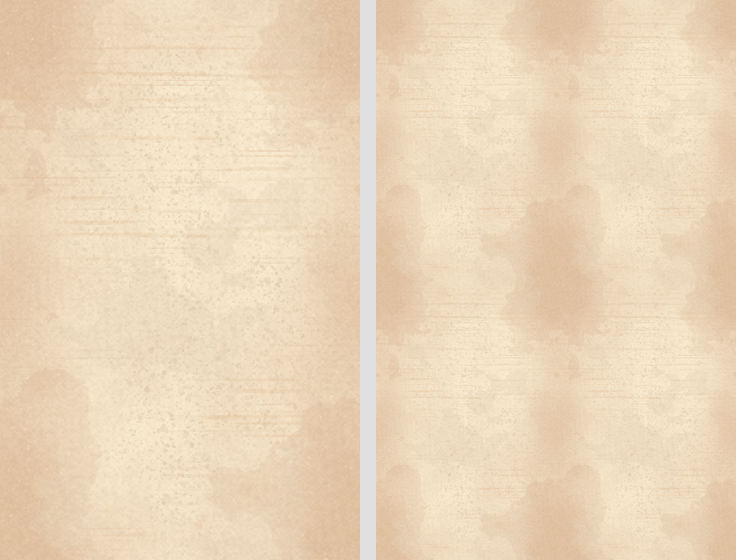
Left, the tile; right, the same tile 2 across and 2 down.
Give the GLSL for this texture, as a WebGL 1 fragment shader.

```glsl
precision highp float;
// Aged parchment: pale centre, browned borders and ragged stains with crisp rims.
// Wrapping value noise shapes the stains; jittered cells scatter the speckles,
// and stretched noise draws faint horizontal scratches. Everything tiles.

uniform vec2 u_resolution;

#define PAPER vec3(0.968, 0.908, 0.802)
#define BROWNED vec3(0.882, 0.764, 0.640)
#define SPOT_COLOR vec3(0.862, 0.765, 0.645)
#define GREY_WASH vec3(0.900, 0.826, 0.722)
#define SCRATCH_COLOR vec3(0.880, 0.752, 0.600)
#define SIDE_BROWNING 0.58
#define END_BROWNING 0.32
#define STAIN_STRENGTH 0.25
#define STAIN_LEVEL 0.36
#define SPOT_STRENGTH 0.66
#define SCRATCH_STRENGTH 0.50
#define GRAIN 0.034

const float TAU = 6.28319;

// Sine hash of a cell wrapped to the given number of cells
float hash(vec2 cell, vec2 cells, float seed) {
  cell = floor(mod(cell + 0.5, cells));
  return fract(sin(dot(cell, vec2(127.1, 311.7)) + seed * 74.7) * 43758.545);
}

float noise(vec2 uv, vec2 cells, float seed) {
  vec2 p = uv * cells;
  vec2 i = floor(p);
  vec2 f = fract(p);
  f = f * f * (3.0 - 2.0 * f);
  float low = mix(hash(i, cells, seed), hash(i + vec2(1.0, 0.0), cells, seed), f.x);
  float high = mix(hash(i + vec2(0.0, 1.0), cells, seed), hash(i + 1.0, cells, seed), f.x);
  return mix(low, high, f.y);
}

float fbm(vec2 uv, vec2 cells, float seed) {
  float sum = 0.0;
  float weight = 0.5;
  float total = 0.0;
  for (int octave = 0; octave < 5; octave++) {
    sum += weight * noise(uv, cells, seed);
    total += weight;
    cells *= 2.0;
    weight *= 0.56;
    seed += 1.7;
  }
  return sum / total;
}

// Scattered round spots: one candidate per cell, most of them small
float spots(vec2 uv, vec2 cells, float maxRadius, float share, float seed) {
  vec2 p = uv * cells;
  vec2 home = floor(p);
  float soft = max(cells.y / u_resolution.y, 0.02) * 0.5;
  float cover = 0.0;
  for (int y = -1; y <= 1; y++) {
    for (int x = -1; x <= 1; x++) {
      vec2 cell = home + vec2(float(x), float(y));
      vec2 center = cell + vec2(hash(cell, cells, seed), hash(cell, cells, seed + 1.3));
      float pick = hash(cell, cells, seed + 2.6);
      float size = hash(cell, cells, seed + 3.9);
      float radius = maxRadius * mix(0.35, 1.0, size * size);
      float disc = 1.0 - smoothstep(-soft, soft, length(p - center) - radius);
      float opacity = mix(0.4, 1.0, hash(cell, cells, seed + 5.2));
      cover = max(cover, disc * opacity * step(pick, share));
    }
  }
  return cover;
}

void main() {
  vec2 uv = gl_FragCoord.xy / u_resolution;
  vec2 border = 0.5 + 0.5 * cos(TAU * uv);
  float middle = (1.0 - border.x) * (1.0 - border.y);

  // Soft browning towards the borders, with cloudy mottling
  float cloud = fbm(uv, vec2(4.0, 6.0), 3.0);
  float tone = SIDE_BROWNING * pow(border.x, 3.5) + END_BROWNING * pow(border.y, 6.0);
  tone += 0.75 * (cloud - 0.5) + 0.10;

  // Corner stains with ragged, slightly dripping rims
  float drip = noise(uv, vec2(24.0, 6.0), 8.0) - 0.5;
  float reach = border.x * border.y + 1.5 * (fbm(uv, vec2(5.0, 8.0), 14.0) - 0.5) + 0.2 * drip;
  float stain = smoothstep(STAIN_LEVEL, STAIN_LEVEL + 0.04, reach);
  float innerStain = smoothstep(STAIN_LEVEL + 0.26, STAIN_LEVEL + 0.30, reach);
  tone += STAIN_STRENGTH * stain + 0.09 * innerStain;
  vec3 color = mix(PAPER, BROWNED, clamp(tone, 0.0, 1.06));

  // Pale grey wash, broken into patches in the middle of the sheet
  float washField = 0.22 * middle + 1.3 * (fbm(uv, vec2(5.0, 8.0), 23.0) - 0.5);
  color = mix(color, GREY_WASH, 0.36 * smoothstep(0.17, 0.21, washField));

  // Speckles in drifting clusters, their outlines bent by noise
  vec2 bend = vec2(noise(uv, vec2(90.0, 140.0), 31.0), noise(uv, vec2(90.0, 140.0), 32.0)) - 0.5;
  vec2 bent = uv + bend * vec2(0.008, 0.005);
  float cluster = smoothstep(0.34, 0.62, fbm(uv, vec2(4.0, 6.0), 37.0));
  float speckle = 0.6 * spots(bent, vec2(24.0, 37.0), 0.26, 0.40, 41.0);
  speckle = max(speckle, 0.8 * spots(bent, vec2(46.0, 71.0), 0.34, 0.50, 51.0));
  speckle = max(speckle, 0.9 * spots(bent, vec2(90.0, 140.0), 0.40, 0.55, 61.0));
  color = mix(color, SPOT_COLOR, SPOT_STRENGTH * speckle * mix(0.28, 1.0, cluster));
  float flecks = spots(bent, vec2(70.0, 109.0), 0.28, 0.25, 71.0);
  color = mix(color, PAPER, 0.40 * flecks);

  // Long thin scratches, gathered in loose bands
  float line = smoothstep(0.58, 0.95, noise(uv, vec2(4.0, 230.0), 81.0));
  float band = smoothstep(0.35, 0.75, fbm(uv, vec2(3.0, 8.0), 85.0));
  float broken = 0.5 + 0.5 * noise(uv, vec2(30.0, 230.0), 87.0);
  color = mix(color, SCRATCH_COLOR, SCRATCH_STRENGTH * line * band * broken);

  // Fine weave and grain
  float weave = cos(TAU * 66.0 * uv.x) * cos(TAU * 102.0 * uv.y);
  float grain = noise(uv, vec2(165.0, 256.0), 91.0) - 0.5;
  color += 0.004 * weave + GRAIN * grain;
  gl_FragColor = vec4(color, 1.0);
}
```
